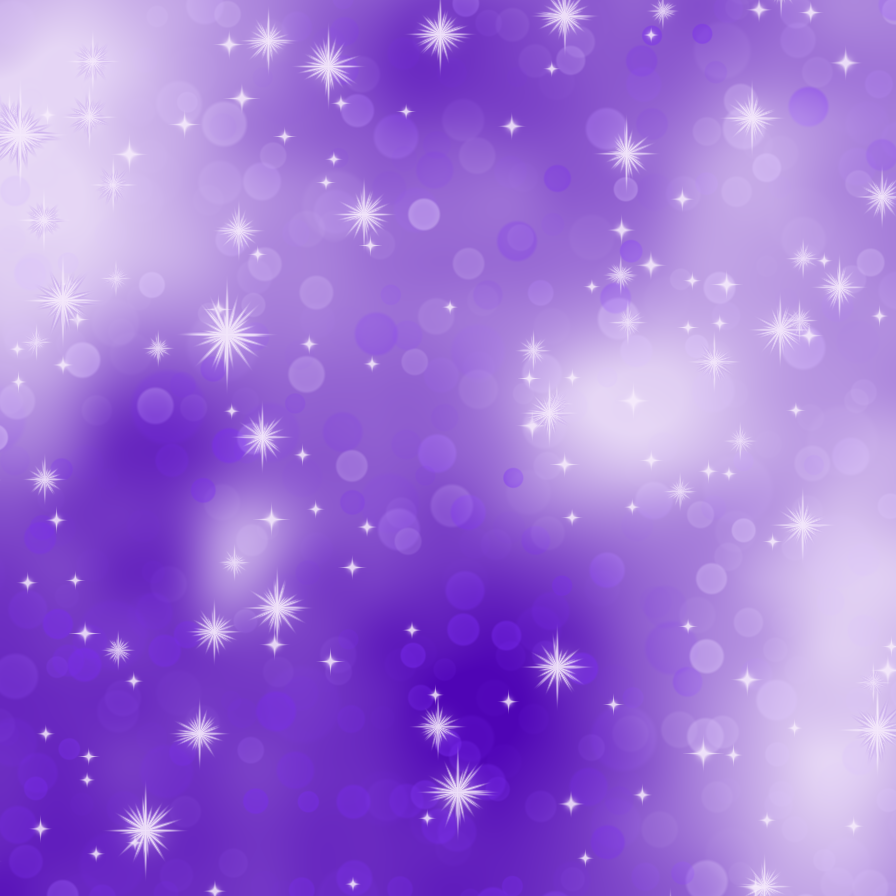
This background is drawn by a WebGL 2 fragment shader. Its source:

```glsl
#version 300 es
precision highp float;

uniform vec2 u_resolution;
out vec4 outColor;

#define DEEP vec3(0.31, 0.02, 0.71)
#define PALE vec3(0.90, 0.84, 0.96)
#define VIVID vec3(0.48, 0.17, 0.95)
#define BOKEH_PALE vec3(0.86, 0.77, 0.98)
#define RAY_EDGE vec3(0.62, 0.44, 0.88)
#define STAR_WHITE vec3(0.97, 0.93, 0.99)
#define BURST_SIZE 0.057
#define SPARKLE_SIZE 0.017
#define BOKEH_ALPHA 0.50
#define SOFTNESS 0.0022
#define TAU 6.28319

// Light and dark clouds: centre, radius, strength
const vec4 CLOUDS[11] = vec4[11](
    vec4(0.03, 0.73, 0.22, 0.48), vec4(0.05, 0.94, 0.15, 0.20),
    vec4(0.68, 0.54, 0.14, 0.52), vec4(0.98, 0.30, 0.19, 0.62),
    vec4(0.91, 0.03, 0.17, 0.60), vec4(0.28, 0.365, 0.07, 0.45),
    vec4(0.49, 0.93, 0.11, -0.42), vec4(0.17, 0.51, 0.11, -0.36),
    vec4(0.55, 0.24, 0.14, -0.24), vec4(0.88, 0.64, 0.20, 0.24),
    vec4(0.78, 0.97, 0.13, -0.16));

float hash(vec2 p) {
    return fract(sin(dot(p, vec2(127.1, 311.7))) * 43758.5453);
}

vec4 hash4(vec2 p) {
    return fract(sin(dot(p, vec2(127.1, 311.7)) + vec4(0.0, 1.7, 3.3, 5.2)) * 43758.5453);
}

float noise(vec2 p) {
    vec2 i = floor(p), f = fract(p);
    f = f * f * (3.0 - 2.0 * f);
    return mix(mix(hash(i), hash(i + vec2(1, 0)), f.x),
               mix(hash(i + vec2(0, 1)), hash(i + vec2(1, 1)), f.x), f.y);
}

// Brightness of the clouds, 0 deep to 1 pale
float cloudTone(vec2 p) {
    float tone = mix(0.21, 0.55, smoothstep(0.15, 0.80, p.y));
    for (int i = 0; i < 11; i++) {
        vec2 d = (p - CLOUDS[i].xy) / CLOUDS[i].z;
        float falloff = max(1.0 - 0.22 * dot(d, d), 0.0);
        falloff *= falloff;
        tone += CLOUDS[i].w * falloff * falloff;
    }
    return clamp(tone, 0.0, 1.0);
}

// Ring of needles with uneven length: x = bright, y = wider edge
vec2 needles(float angle, float r, float count, float size, float seed, float soft) {
    float turn = angle * count + seed;
    float id = mod(floor(turn), count);
    float reach = size * (0.34 + 0.40 * hash(vec2(id, seed)));
    float offset = 0.5 + 0.3 * (hash(vec2(seed, id)) - 0.5);
    float across = abs(fract(turn) - offset) * TAU / count * r;
    float taper = max(1.0 - r / reach, 0.0);
    float width = 0.036 * size * taper;
    float fade = smoothstep(0.0, 0.45, taper);
    return fade * clamp(vec2(width - across, 2.4 * width - across) / soft + 0.5, 0.0, 1.0);
}

// Feathery star with long upright and level spikes
vec2 burst(vec2 d, float size, float seed, float soft) {
    float r = length(d) + 1e-5;
    float angle = atan(d.y, d.x + 1e-6) / TAU + 0.5;
    vec2 rays = max(0.85 * needles(angle, r, 19.0, size, seed, soft),
                    0.65 * needles(angle, r, 14.0, 1.1 * size, seed + 3.7, soft));
    vec2 along = max(1.0 - abs(d.yx) / (size * vec2(1.0, 0.85)), 0.0);
    vec2 spikes = smoothstep(0.0, 0.5, along)
        * clamp((0.03 * size * along - abs(d)) / soft + 0.5, 0.0, 1.0);
    float core = 0.7 * exp(-r * r / (0.035 * size * size));
    float halo = 0.28 * exp(-r * r / (0.16 * size * size));
    float bright = max(max(rays.x, core), 0.9 * max(spikes.x, spikes.y));
    return vec2(mix(bright, 1.0, halo), rays.y);
}

// Small four-pointed glint
vec2 sparkle(vec2 d, float size) {
    vec2 q = sqrt(abs(d) / size);
    float glow = exp(-dot(d, d) / (0.12 * size * size));
    return vec2(max(0.85 * smoothstep(1.15, 0.60, q.x + q.y), 0.65 * glow), 0.0);
}

// Scattered stars; crowding makes them favour pale areas
vec3 addStars(vec3 color, vec2 p, float cells, float size, float chance,
              float crowding, float seed, bool spiky, float soft) {
    vec2 home = floor(p * cells - 0.5);
    for (int k = 0; k < 4; k++) {
        vec2 cell = home + vec2(k % 2, k / 2);
        vec4 h = hash4(cell + seed);
        vec2 center = (cell + 0.05 + 0.9 * h.xy) / cells;
        float s = size * (0.65 + 0.6 * h.z * h.z);
        vec2 d = p - center;
        if (dot(d, d) > 1.2 * s * s) continue;
        float tone = cloudTone(center);
        if (h.w > chance + crowding * tone * tone) continue;
        vec2 star = spiky ? burst(d, s, floor(h.z * 90.0), soft) : sparkle(d, s);
        color = mix(color, RAY_EDGE, star.y * 0.6 * tone);
        color = mix(color, STAR_WHITE, star.x);
    }
    return color;
}

// Translucent discs with a faint brighter rim
vec3 addBokeh(vec3 color, vec2 p, float tone, float cells, float strength, float seed) {
    vec2 home = floor(p * cells - 0.5);
    for (int k = 0; k < 4; k++) {
        vec2 cell = home + vec2(k % 2, k / 2);
        vec4 h = hash4(cell + seed);
        float r = length(p * cells - cell - h.xy) / (0.17 + 0.14 * h.z);
        float disc = smoothstep(1.08, 0.88, r) * (0.8 + 0.2 * smoothstep(0.5, 0.95, r));
        float paleness = smoothstep(0.2, 0.7, tone + 0.5 * (fract(h.z * 7.0) - 0.5));
        float alpha = strength * (0.1 + 0.9 * h.w * h.w);
        color = mix(color, mix(VIVID, BOKEH_PALE, paleness), disc * alpha);
    }
    return color;
}

void main() {
    vec2 p = gl_FragCoord.xy / u_resolution.y;
    float soft = max(SOFTNESS, 1.0 / u_resolution.y);
    float drift = noise(p * 6.0) - 0.5;
    float detail = noise(p * 14.0 + 9.0) - 0.5;
    float tone = cloudTone(p + 0.07 * vec2(drift, -drift)) + 0.20 * drift + 0.10 * detail;
    tone = clamp(tone, 0.0, 1.0);
    vec3 color = mix(DEEP, PALE, tone);
    color = addBokeh(color, p, tone, 7.0, 0.4 * BOKEH_ALPHA, 11.0);
    color = addBokeh(color, p, tone, 12.0, BOKEH_ALPHA, 23.0);
    color = addBokeh(color, p, tone, 15.0, BOKEH_ALPHA, 41.0);
    color = addStars(color, p, 12.0, 0.60 * BURST_SIZE, 0.0, 0.50, 61.0, true, soft);
    color = addStars(color, p, 15.0, SPARKLE_SIZE, 0.32, 0.25, 77.0, false, soft);
    color = addStars(color, p, 7.0, BURST_SIZE, 0.50, 0.10, 95.0, true, soft);
    outColor = vec4(color, 1.0);
}
```
